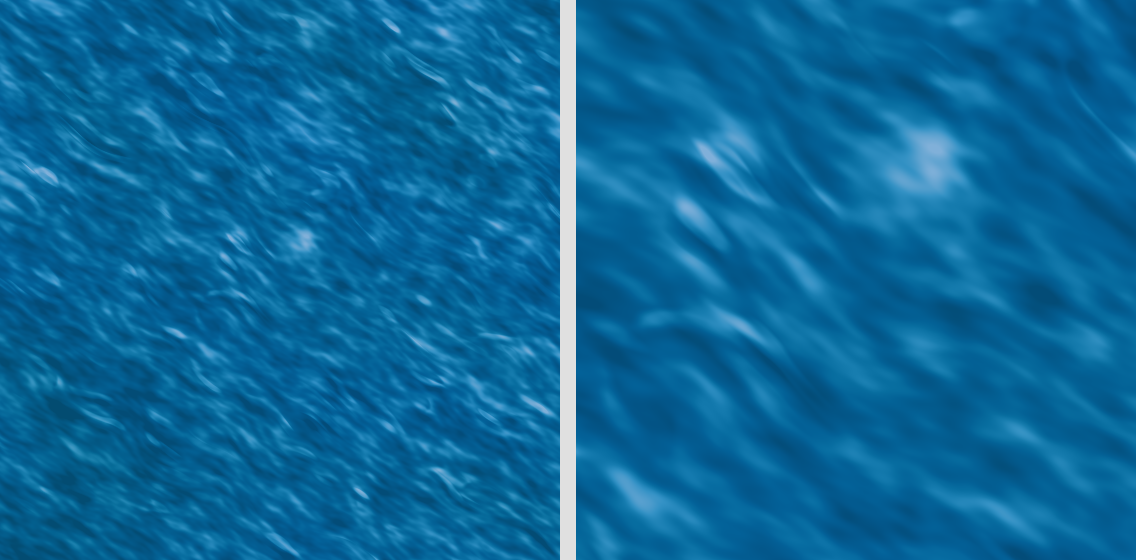
Left: the whole. Right: its middle third, enlarged.
Give the GLSL for this texture, as a Shadertoy shader.

```glsl
// Wind-ruffled blue sea seen from above, its ripples slanting down to the right.
// Stretched gradient noise at several scales gives a height that is shaded
// through a colour ramp; long, sharp-edged crests add the pale glints.

float hash(vec2 cell) {
    return fract(sin(dot(cell, vec2(127.1, 311.7))) * 43758.5453);
}

vec2 gradientAt(vec2 cell) {
    float angle = 6.28318 * hash(cell);
    return vec2(cos(angle), sin(angle));
}

// Gradient noise scaled to a spread of about one
float noise(vec2 p) {
    vec2 i = floor(p), f = fract(p);
    vec2 s = f * f * (3.0 - 2.0 * f);
    vec2 e = vec2(1.0, 0.0);
    float low = mix(dot(gradientAt(i), f), dot(gradientAt(i + e.xy), f - e.xy), s.x);
    float high = mix(dot(gradientAt(i + e.yx), f - e.yx), dot(gradientAt(i + e.xx), f - e.xx), s.x);
    return 4.7 * mix(low, high, s.y);
}

// Noise drawn out along a direction that falls to the right by the given slant
float ripple(vec2 p, float slant, vec2 frequency) {
    float c = cos(slant), s = sin(slant);
    vec2 q = vec2(c * p.x - s * p.y, s * p.x + c * p.y);
    return noise(q * frequency + 40.0 * slant);
}

// A thin line with one sharp and one soft side, along the level of a ripple
float crestLine(float level) {
    return smoothstep(-0.2, 0.1, level) * (1.0 - smoothstep(0.1, 0.9, level));
}

// Short and long bright streaks, gathered in loose groups
float crests(vec2 p) {
    float group = smoothstep(-1.0, 1.0, ripple(p, 0.5, vec2(5.0, 10.0)));
    float lineGate = smoothstep(0.5, 1.5, ripple(p, 0.57, vec2(11.0, 30.0)));
    float line = lineGate * crestLine(ripple(p, 0.62, vec2(7.0, 27.0)));
    float streak = smoothstep(1.0, 1.8, ripple(p, 0.6, vec2(14.0, 50.0)));
    return group * (1.1 * line + streak);
}

float seaHeight(vec2 p) {
    float h = 0.32 * ripple(p, 0.6, vec2(2.0, 4.5));
    h += 0.28 * ripple(p, 0.53, vec2(5.0, 15.0));
    h += 0.52 * ripple(p, 0.61, vec2(10.0, 35.0));
    h += 0.52 * ripple(p, 0.5, vec2(17.0, 56.0));
    h += 0.45 * ripple(p, 0.66, vec2(28.0, 90.0));
    h += 0.20 * ripple(p, 0.45, vec2(55.0, 140.0));
    return h;
}

vec3 seaColour(float h) {
    vec3 colour = mix(vec3(0.01, 0.30, 0.47), vec3(0.01, 0.335, 0.53), clamp((h + 2.3) / 0.9, 0.0, 1.0));
    colour = mix(colour, vec3(0.01, 0.38, 0.59), clamp((h + 1.4) / 1.2, 0.0, 1.0));
    colour = mix(colour, vec3(0.03, 0.43, 0.63), clamp((h + 0.2) / 0.75, 0.0, 1.0));
    colour = mix(colour, vec3(0.09, 0.49, 0.69), clamp((h - 0.55) / 0.75, 0.0, 1.0));
    colour = mix(colour, vec3(0.20, 0.57, 0.77), clamp((h - 1.3) / 0.8, 0.0, 1.0));
    return mix(colour, vec3(0.50, 0.69, 0.85), clamp((h - 2.1) / 1.6, 0.0, 1.0));
}

void mainImage(out vec4 fragColor, in vec2 fragCoord) {
    vec2 uv = fragCoord / iResolution.y;

    // Bend the ripples slightly so that they are not ruler-straight
    vec2 p = uv + 0.003 * vec2(noise(uv * 9.0), noise(uv * 9.0 + 31.0));

    // Ripples, lit crests and the shaded troughs just below them
    float h = seaHeight(p) - 0.06;
    h += 1.7 * crests(p) - 0.7 * crests(p + vec2(0.005, 0.01));

    // Deeper, greener water towards the lower left corner
    float deep = 1.0 - smoothstep(0.0, 0.45, length(uv - vec2(0.08, 0.1)));
    vec3 colour = seaColour(h - 0.6 * deep);
    colour.b += 0.008 * ripple(uv, 0.6, vec2(3.0, 6.0)) - 0.02 * deep;

    fragColor = vec4(colour, 1.0);
}
```
